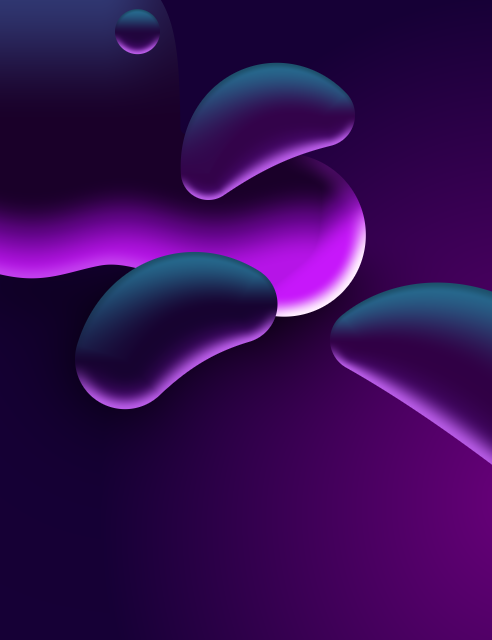
Give the GLSL for this background, as a Shadertoy shader.

```glsl
// Glossy violet and teal liquid blobs floating over a dark purple gradient.

// Tapered body along a quadratic curve; radii = (start, end, extra at middle).
// Returns the signed distance and the offset from the spine in local radii.
vec3 body(vec2 p, vec2 a, vec2 b, vec2 c, vec3 radii) {
    float best = 1e5, bestT = 0.0, stride = 1.0 / 16.0;
    vec2 offset = vec2(0.0);
    float radius = 1.0;
    // Coarse search first, then halve the stride around the best point
    for (int i = 0; i < 35; i++) {
        float t = float(i) / 16.0;
        if (i > 16) {
            if (i % 2 == 1) stride *= 0.5;
            t = clamp(bestT + (i % 2 == 1 ? stride : -stride), 0.0, 1.0);
        }
        vec2 spine = mix(mix(a, b, t), mix(b, c, t), t);
        float r = mix(radii.x, radii.y, t) + 4.0 * t * (1.0 - t) * radii.z;
        float d = length(p - spine) - r;
        if (d < best) {
            best = d;
            bestT = t;
            offset = p - spine;
            radius = r;
        }
    }
    return vec3(best, offset / radius);
}

float smoothMin(float a, float b, float k) {
    float h = max(k - abs(a - b), 0.0) / k;
    return min(a, b) - h * h * k * 0.25;
}

float coverage(float d) {
    return clamp(0.5 - d * iResolution.y / 7.68, 0.0, 1.0);
}

// Teal light from above, dark core, pink rim light from below
vec3 glossy(vec2 q, vec3 core) {
    float rim = length(q);
    float teal = 1.0 - smoothstep(-1.0, 0.12, q.y);
    float under = smoothstep(0.0, 0.9, q.y);
    vec3 col = mix(core, vec3(0.15, 0.42, 0.56), teal);
    col = mix(col, vec3(0.30, 0.04, 0.46), under * smoothstep(0.2, 0.8, rim) * 0.8);
    col = mix(col, vec3(0.72, 0.36, 0.90), under * pow(smoothstep(0.55, 1.0, rim), 1.7));
    return col * (1.0 - 0.25 * smoothstep(0.85, 1.0, rim) * teal);
}

void paint(inout vec3 col, vec3 shape, vec3 core) {
    col = mix(col, glossy(shape.yz, core), coverage(shape.x));
}

void mainImage(out vec4 fragColor, in vec2 fragCoord) {
    // The canvas is 7.68 units tall, with y running down
    vec2 p = fragCoord / iResolution.y * 7.68;
    p.y = 7.68 - p.y;

    // Backdrop glow from the lower right
    float glow = clamp(1.0 - length((p - vec2(6.2, 6.0)) * vec2(1.0, 0.82)) / 5.0, 0.0, 1.0);
    vec3 col = mix(vec3(0.085, 0.0, 0.21), vec3(0.41, 0.0, 0.48), glow);

    // Floating bodies
    vec3 upper = body(p, vec2(2.50, 2.07), vec2(2.97, 1.115), vec2(3.88, 1.38), vec3(0.33, 0.38, 0.25));
    vec3 middle = body(p, vec2(1.50, 4.31), vec2(1.98, 3.53), vec2(2.86, 3.65), vec3(0.60, 0.47, 0.15));
    vec3 right = body(p, vec2(4.34, 4.08), vec2(5.63, 3.97), vec2(6.60, 5.10), vec3(0.38, 0.80, 0.26));
    vec2 ballOffset = p - vec2(1.65, 0.38);
    vec3 ball = vec3(length(ballOffset) - 0.27, ballOffset / 0.27);

    // Large mass: wavy slab, connecting neck and round head
    float floorY = 3.25 + 0.09 * cos((p.x - 0.38) * 2.856);
    float wallX = 2.17 - 0.24 * exp(-p.y * 2.5);
    float slab = max(p.x - wallX, p.y - floorY);
    vec2 q = (p - vec2(3.41, 2.82)) / 0.98;
    float neck = body(p, vec2(1.0, 2.3), vec2(2.2, 2.4), vec2(3.41, 2.82), vec3(0.75, 0.98, 0.0)).x;
    float mass = smoothMin(slab, neck, 0.08);

    // Soft shadows below the bodies
    float below = smoothstep(2.8, 3.8, p.y);
    col *= 1.0 - 0.45 * below * exp(-2.2 * max(mass, 0.0));
    col *= 1.0 - 0.40 * below * exp(-2.5 * max(middle.x, 0.0));

    // Mass colours: blue top, dark waist, magenta belly, white crescent
    float blue = (1.0 - smoothstep(-0.2, 1.5, p.y)) * (1.0 - 0.6 * smoothstep(1.2, 2.2, p.x));
    vec3 massCol = mix(vec3(0.10, 0.0, 0.16), vec3(0.19, 0.22, 0.45), blue);
    float lit = dot(q, vec2(0.62, 0.78));
    float belly = (1.0 - smoothstep(0.0, 1.15, floorY - p.y)) * 0.85;
    float head = smoothstep(-0.35, 0.65, lit) * smoothstep(1.9, 2.5, p.x);
    float heat = max(belly, head);
    massCol = mix(massCol, vec3(0.42, 0.02, 0.58), smoothstep(0.0, 0.6, heat));
    massCol = mix(massCol, vec3(0.78, 0.09, 0.98), smoothstep(0.45, 1.0, heat));
    float edge = 1.0 - smoothstep(0.0, 0.28, -mass);
    massCol = mix(massCol, vec3(0.80, 0.40, 0.95), 0.6 * edge * edge * belly);
    massCol = mix(massCol, vec3(0.45, 0.08, 0.58), 0.5 * edge * smoothstep(3.3, 4.0, p.x) * (1.0 - head));
    massCol = mix(massCol, vec3(1.0, 0.93, 1.0), pow(edge, 1.3) * smoothstep(0.25, 0.85, lit));
    col = mix(col, massCol, coverage(mass));

    paint(col, upper, vec3(0.20, 0.01, 0.29));
    paint(col, middle, vec3(0.09, 0.01, 0.19));
    paint(col, right, vec3(0.19, 0.0, 0.27));
    paint(col, ball, vec3(0.13, 0.02, 0.24));
    fragColor = vec4(col, 1.0);
}
```
